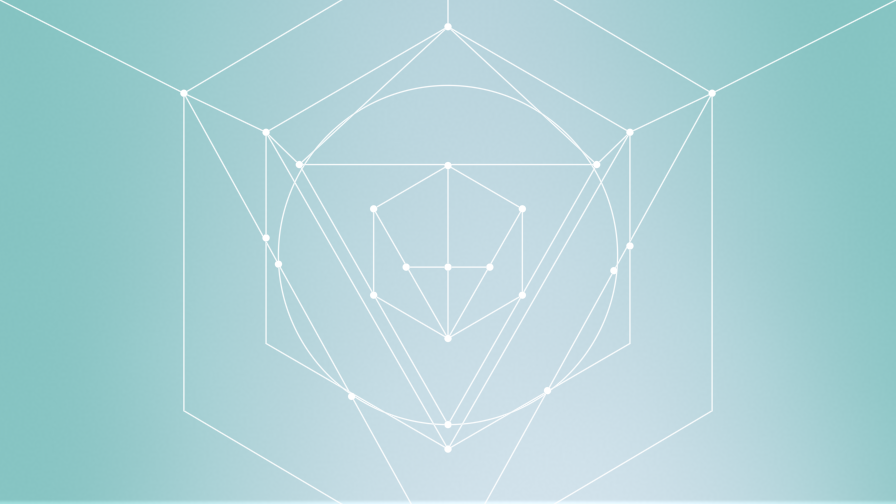
Reproduce this background procedurally as a WebGL 1 fragment shader.

```glsl
precision highp float;

uniform vec2 u_resolution;

#define TEAL vec3(0.525, 0.768, 0.762)
#define MIST vec3(0.715, 0.828, 0.862)
#define PALE vec3(0.820, 0.885, 0.920)
#define INK_OPACITY 0.90
#define LINE_HALF_WIDTH 0.0013
#define DOT_RADIUS 0.0072
#define GRAIN 0.007
// Hexagons: centre height, half width, shoulder height, apex height
#define OUTER_HEX vec4(0.500, 0.524, 0.315, 0.625)
#define MIDDLE_HEX vec4(0.528, 0.361, 0.2095, 0.419)
#define INNER_HEX vec4(0.500, 0.1475, 0.0856, 0.1715)
// Ring: centre height, radius
#define RING vec2(0.494, 0.3365)

vec2 hashGradient(vec2 cell) {
  float angle = 6.2832 * fract(sin(dot(cell, vec2(127.1, 311.7))) * 43758.5);
  return vec2(cos(angle), sin(angle));
}

float gradientNoise(vec2 p) {
  vec2 i = floor(p), f = fract(p);
  vec2 s = f * f * (3.0 - 2.0 * f);
  vec2 e = vec2(1.0, 0.0);
  float low = mix(dot(hashGradient(i), f), dot(hashGradient(i + e), f - e), s.x);
  float high = mix(dot(hashGradient(i + e.yx), f - e.yx),
                   dot(hashGradient(i + 1.0), f - 1.0), s.x);
  return mix(low, high, s.y);
}

float segment(vec2 p, vec2 a, vec2 b) {
  vec2 along = b - a;
  float t = clamp(dot(p - a, along) / dot(along, along), 0.0, 1.0);
  return length(p - a - along * t);
}

float hexOutline(vec2 p, vec4 hex) {
  vec2 q = abs(p - vec2(0.0, hex.x));
  return min(segment(q, vec2(0.0, hex.w), hex.yz),
             segment(q, hex.yz, vec2(hex.y, 0.0)));
}

vec2 shoulder(vec4 hex) { return vec2(hex.y, hex.x + hex.z); }
vec2 apex(vec4 hex) { return vec2(0.0, hex.x + hex.w); }
vec2 base(vec4 hex) { return vec2(0.0, hex.x - hex.w); }

vec3 backdrop(vec2 uv, vec2 p) {
  // A pale band leaning right toward the bottom
  float axis = mix(0.61, 0.52, uv.y);
  float reach = uv.x < axis ? axis : mix(0.52, 0.45, uv.y);
  float band = 1.0 - smoothstep(0.0, 1.0, abs(uv.x - axis) / reach);
  vec3 color = mix(TEAL, MIST, band);
  color = mix(color, PALE, band * (1.0 - uv.y));
  color += 0.10 * (1.0 - smoothstep(0.0, 0.010, uv.y));
  return color + GRAIN * (gradientNoise(p * 150.0) + gradientNoise(p * 5.0));
}

void main() {
  float pixel = 1.0 / u_resolution.y;
  vec2 uv = gl_FragCoord.xy / u_resolution;
  vec2 p = (gl_FragCoord.xy - vec2(0.5 * u_resolution.x, 0.0)) * pixel;
  float side = step(0.0, p.x);
  vec2 m = vec2(abs(p.x), p.y);

  vec2 outerCorner = shoulder(OUTER_HEX);
  vec2 middleCorner = shoulder(MIDDLE_HEX);
  vec2 innerCorner = shoulder(INNER_HEX);
  vec2 innerLow = vec2(innerCorner.x, INNER_HEX.x - INNER_HEX.z);
  vec2 triCorner = vec2(0.295, 0.6735);
  vec2 triBase = vec2(0.0, RING.x - RING.y);
  vec2 ribFoot = vec2(0.073, 0.0);
  vec2 barEnd = vec2(0.083, 0.470);
  vec2 barMiddle = vec2(0.0, barEnd.y);

  // Hexagons and ring
  float line = min(hexOutline(p, OUTER_HEX), hexOutline(p, MIDDLE_HEX));
  line = min(line, hexOutline(p, INNER_HEX));
  line = min(line, abs(length(p - vec2(0.0, RING.x)) - RING.y));

  // Outer rays and ribs
  line = min(line, segment(m, outerCorner, vec2(1.254, 1.185)));
  line = min(line, segment(m, outerCorner, middleCorner));
  line = min(line, segment(m, outerCorner, ribFoot));
  line = min(line, segment(m, apex(MIDDLE_HEX), vec2(0.0, 1.2)));

  // Nested triangles
  line = min(line, segment(m, apex(MIDDLE_HEX), triCorner));
  line = min(line, segment(m, middleCorner, triCorner));
  line = min(line, segment(m, middleCorner, base(MIDDLE_HEX)));
  line = min(line, segment(m, triCorner, triBase));
  line = min(line, segment(m, vec2(0.0, triCorner.y), triCorner));

  // Inner spokes
  line = min(line, segment(m, apex(INNER_HEX), base(INNER_HEX)));
  line = min(line, segment(m, innerCorner, base(INNER_HEX)));
  line = min(line, segment(m, barMiddle, barEnd));

  // Dots on joints, with small shifts between the two sides
  float dots = min(distance(m, outerCorner), distance(m, middleCorner));
  dots = min(dots, min(distance(m, innerCorner), distance(m, innerLow)));
  dots = min(dots, min(distance(m, triCorner), distance(m, triBase)));
  dots = min(dots, min(distance(m, apex(MIDDLE_HEX)), distance(m, base(MIDDLE_HEX))));
  dots = min(dots, min(distance(m, apex(INNER_HEX)), distance(m, base(INNER_HEX))));
  dots = min(dots, min(distance(m, barEnd), distance(m, barMiddle)));
  dots = min(dots, distance(m, vec2(MIDDLE_HEX.y, mix(0.528, 0.512, side))));
  dots = min(dots, distance(m, mix(outerCorner, ribFoot, mix(0.416, 0.432, side))));
  dots = min(dots, distance(m, mix(outerCorner, ribFoot, mix(0.738, 0.724, side))));

  float ink = 1.0 - smoothstep(-0.75 * pixel, 0.75 * pixel, line - LINE_HALF_WIDTH);
  float spot = 1.0 - smoothstep(-0.75 * pixel, 0.75 * pixel, dots - DOT_RADIUS);
  vec3 color = mix(backdrop(uv, p), vec3(1.0), max(ink * INK_OPACITY, spot));
  gl_FragColor = vec4(color, 1.0);
}
```
